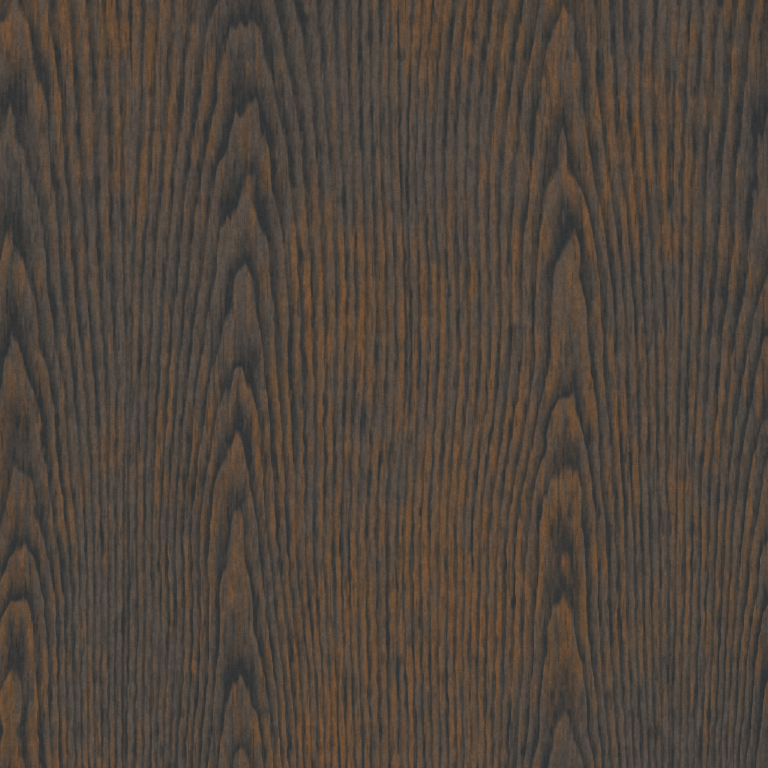
This texture is drawn by a Shadertoy shader. Its source:

```glsl
// Dark stained oak veneer: cathedral arches rising between straight, fine growth rings.

const vec3 EARTH_BROWN = vec3(0.340, 0.303, 0.273);
const vec3 RUST_BROWN = vec3(0.448, 0.318, 0.212);
const vec3 SLATE_DARK = vec3(0.198, 0.204, 0.206);

const float RINGS_PER_UNIT = 88.0;
const float HEART_RADIUS = 0.044;

float hash(vec2 p) {
    vec3 q = fract(vec3(p.xyx) * 0.1031);
    q += dot(q, q.yzx + 33.33);
    return fract((q.x + q.y) * q.z);
}

float noise(vec2 p) {
    vec2 cell = floor(p);
    vec2 t = fract(p);
    t = t * t * (3.0 - 2.0 * t);
    float low = mix(hash(cell), hash(cell + vec2(1.0, 0.0)), t.x);
    float high = mix(hash(cell + vec2(0.0, 1.0)), hash(cell + vec2(1.0, 1.0)), t.x);
    return mix(low, high, t.y);
}

// Noise centred on zero, from -1 to 1
float wobble(vec2 p) {
    return 2.0 * noise(p) - 1.0;
}

// Distance to the nearest vertical heart line of the board
float heartDistance(float x) {
    float hearts[4] = float[4](0.015, 0.315, 0.737, 1.015);
    float d = 1.0;
    for (int i = 0; i < 4; i++) {
        d = min(d, abs(x - hearts[i]));
    }
    return d;
}

// Shifts the grain sideways: slow bends, small kinks, then ragged edges
float bentX(vec2 p) {
    float bend = 0.009 * wobble(p * vec2(3.0, 3.5) + 7.0);
    float kink = 0.0016 * wobble(p * vec2(32.0, 8.0) + 31.0);
    float ragged = 0.0013 * wobble(p * vec2(240.0, 60.0));
    return p.x + bend + kink + ragged;
}

// Ring count: grows away from the hearts; climbs the board only near them
float ringPhase(vec2 p, float d) {
    float flank = exp(-d * d / 0.012);
    float core = exp(-d * d / 0.004);
    float across = sqrt(d * d + HEART_RADIUS * HEART_RADIUS) - HEART_RADIUS;
    float phase = RINGS_PER_UNIT * across + 7.5 * flank * (p.y - 0.5);
    phase += 0.80 * flank * wobble(p * vec2(5.0, 6.0) + 23.0);
    phase += 0.20 * core * wobble(p * vec2(45.0, 22.0) + 3.0);
    phase += 0.12 * core * wobble(p * vec2(150.0, 12.0) + 29.0);
    phase += 0.6 * wobble(p * vec2(11.0, 1.5) + 51.0);
    return phase + 20.0;
}

// Late wood: one-sided fading edge in the arches, narrow even line elsewhere
float lateWood(float phase, float arch, float sharpness) {
    float f = fract(phase);
    float fading = smoothstep(0.0, 0.15, f) * pow(1.0 - f, sharpness) * 1.45;
    float line = smoothstep(0.0, 0.26, f) * (1.0 - smoothstep(0.28, 0.72, f));
    return mix(line, fading, arch);
}

// Short dashes along the grain
float pores(vec2 p) {
    return smoothstep(0.66, 0.88, noise(p * vec2(330.0, 42.0) + 17.0));
}

vec3 woodColor(vec2 p) {
    float d = heartDistance(bentX(p));
    float arch = exp(-d * d / 0.006);
    float phase = ringPhase(p, d);

    // Each ring fades in and out along its length
    float breaks = noise(vec2(floor(phase) * 3.7, p.y * 18.0 + p.x * 6.0));
    float ringStrength = mix(0.36, 0.56, arch) + 0.52 * breaks;
    float sharpness = mix(1.2, 2.2, noise(p * vec2(14.0, 6.0) + 91.0));
    float dark = lateWood(phase, arch, sharpness) * ringStrength;

    // Stain: rusty patches broken into streaks
    float patches = noise(p * vec2(7.0, 5.0) + 5.0);
    float streaks = noise(p * vec2(170.0, 22.0) + 41.0);
    float rust = smoothstep(0.28, 0.90, 0.48 * patches + 0.52 * streaks);
    vec3 color = mix(EARTH_BROWN, RUST_BROWN, rust);

    // Fibres fray the ring edges, pores cut through them
    float fibre = wobble(vec2(bentX(p) * 340.0, p.y * 45.0));
    dark += 0.10 + 0.17 * fibre + 0.30 * pores(p) - 0.18 * pores(p + 3.3);
    dark += 0.08 * wobble(p * vec2(8.0, 3.0) + 67.0);
    color = mix(color, SLATE_DARK, clamp(dark, 0.0, 1.0));

    // Fine surface grit
    float speck = 2.0 * hash(floor(p * 512.0)) - 1.0;
    float grit = 0.6 * speck + 0.8 * wobble(p * vec2(300.0, 190.0) + 9.0);
    return color * (1.0 + 0.07 * grit);
}

void mainImage(out vec4 fragColor, in vec2 fragCoord) {
    vec2 p = fragCoord / iResolution.xy;
    fragColor = vec4(woodColor(p), 1.0);
}
```
